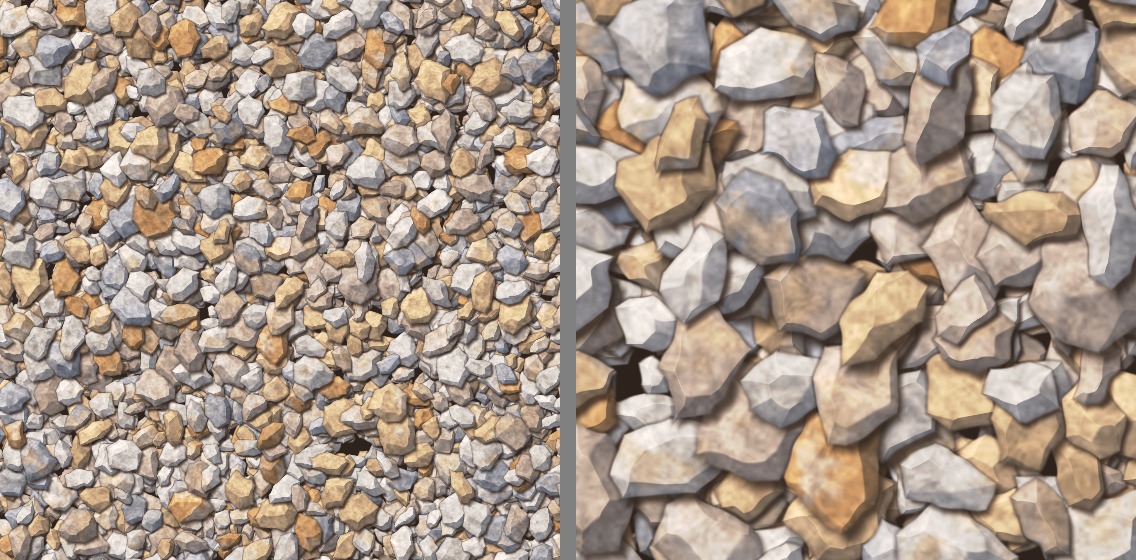
Left: the whole. Right: its middle third, enlarged.
Reproduce this texture procedurally as a three.js fragment shader.

```glsl
#define LAYERS 5
#define SIDES 7
#define COARSE_GRID 19.0
#define GRID_STEP 2.8
#define DENSITY 0.92
#define EDGE 0.0012
#define AMBIENT 0.62
#define DIFFUSE 0.57
#define SHADOW_DEPTH 0.80
#define GRAIN 0.44
#define LIGHT vec3(-0.42, 0.57, 0.71)
#define GAP_COLOR vec3(0.18, 0.135, 0.11)

varying vec2 vUv;

float hash(vec2 p) {
  return fract(sin(dot(p, vec2(127.1, 311.7))) * 43758.5453);
}

float noise(vec2 p) {
  vec2 i = floor(p), f = fract(p);
  f = f * f * (3.0 - 2.0 * f);
  return mix(mix(hash(i), hash(i + vec2(1.0, 0.0)), f.x),
             mix(hash(i + vec2(0.0, 1.0)), hash(i + 1.0), f.x), f.y);
}

float fbm(vec2 p) {
  float sum = 0.0, amp = 0.5;
  for (int i = 0; i < 4; i++) {
    sum += amp * noise(p);
    p = p * 2.03 + 17.3;
    amp *= 0.55;
  }
  return sum;
}

// Mineral colour: base kind, rusty stains, blotches and fine grain
vec3 mineral(vec2 p, vec2 id) {
  vec3 cream = vec3(0.875, 0.82, 0.78);
  vec3 sand = vec3(0.79, 0.69, 0.62);
  vec3 ochre = vec3(0.86, 0.70, 0.54);
  vec3 rust = vec3(0.79, 0.58, 0.39);
  vec3 slate = vec3(0.67, 0.66, 0.68);
  float kind = hash(id + 3.7);
  vec3 base = mix(cream, sand, step(0.36, kind));
  base = mix(base, ochre, step(0.59, kind));
  base = mix(base, rust, step(0.80, kind));
  base = mix(base, slate, step(0.88, kind));
  vec2 offset = 40.0 * vec2(hash(id + 5.1), hash(id + 6.3));
  float stain = smoothstep(0.48, 0.72, fbm(p * 38.0 + offset));
  base = mix(base, mix(ochre, cream, step(0.5, hash(id + 8.9))), 0.6 * stain);
  float grain = fbm(p * 95.0 + offset.yx) - 0.47 + 0.45 * (noise(p * 330.0) - 0.5);
  return base * (0.91 + 0.18 * hash(id + 9.4)) * (1.0 + GRAIN * grain);
}

// Paints one faceted stone and its dropped shadow over the colour below
vec3 paintStone(vec3 below, vec2 p, vec2 center, float size, vec2 id) {
  float turn = 6.2832 * hash(id + 1.3);
  float c = cos(turn), s = sin(turn);
  mat2 toLocal = mat2(c, -s, s, c);
  vec2 stretch = vec2(1.0, mix(0.52, 0.95, hash(id + 2.1)));
  vec2 q = toLocal * (p - center) / (size * stretch);
  if (dot(q, q) > 3.2) return below;
  vec2 shadowShift = toLocal * LIGHT.xy * 0.22 / stretch;

  // The lowest of the tilted top and the side planes forms the surface
  vec2 slope = 0.55 * (vec2(hash(id + 11.0), hash(id + 12.0)) - 0.5);
  float height = mix(0.25, 0.6, hash(id + 13.0)) - dot(slope, q);
  float outline = -9.0, shadow = -9.0;
  for (int k = 0; k < SIDES; k++) {
    float fk = float(k);
    float angle = (fk + 0.6 * hash(id + fk * 1.7)) * 6.2832 / float(SIDES);
    vec2 dir = vec2(cos(angle), sin(angle));
    float reach = mix(0.68, 1.0, hash(id + fk * 2.3 + 20.0));
    float steep = mix(0.6, 2.1, hash(id + fk * 3.1 + 40.0));
    float side = dot(q, dir) - reach;
    outline = max(outline, side);
    shadow = max(shadow, dot(q + shadowShift, dir) - reach);
    float facet = -side * steep;
    slope = mix(slope, dir * steep, smoothstep(-0.04, 0.04, height - facet));
    height = min(height, facet);
  }

  float dark = max(1.0 - smoothstep(-0.12, 0.12, shadow),
                   0.55 * (1.0 - smoothstep(0.0, 0.1, outline)));
  vec3 color = mix(below, GAP_COLOR, SHADOW_DEPTH * dark);
  float blur = EDGE / size;
  float cover = 1.0 - smoothstep(-blur, blur, outline);
  if (cover > 0.0) {
    vec2 rough = vec2(noise(p * 130.0 + id), noise(p * 130.0 - id)) - 0.5;
    vec3 normal = normalize(vec3((slope / stretch) * toLocal + 0.5 * rough, 1.0));
    float light = AMBIENT + DIFFUSE * max(dot(normal, LIGHT), 0.0);
    light *= mix(0.88, 1.0, smoothstep(0.0, 0.12, -outline));
    vec3 tint = mix(vec3(0.93, 0.98, 1.07), vec3(1.0), smoothstep(0.55, 1.0, light));
    color = mix(color, mineral(p, id) * light * tint, cover);
  }
  return color;
}

void main() {
  vec2 warp = vec2(noise(vUv * 75.0), noise(vUv * 75.0 + 31.0)) - 0.5;
  vec2 p = vUv + 0.005 * warp;
  vec3 color = GAP_COLOR;

  // Layers of jittered stones, small ones below and larger ones on top
  for (int layer = 0; layer < LAYERS; layer++) {
    float depth = float(LAYERS - 1 - layer);
    float grid = COARSE_GRID + GRID_STEP * depth;
    vec2 home = floor(p * grid);
    for (int y = -1; y <= 1; y++) {
      for (int x = -1; x <= 1; x++) {
        vec2 cell = home + vec2(float(x), float(y));
        vec2 id = cell + 61.0 * depth + 7.0;
        if (hash(id + 0.4) > DENSITY) continue;
        vec2 jitter = 0.1 + 0.8 * vec2(hash(id + 14.2), hash(id + 15.6));
        float size = mix(0.4, 0.84, hash(id + 16.8)) / grid;
        color = paintStone(color, p, (cell + jitter) / grid, size, id);
      }
    }
  }

  // Soft shoulder keeps sunlit faces below white
  color = min(color, 0.82 + 0.5 * (color - 0.82));
  gl_FragColor = vec4(color, 1.0);
}
```
